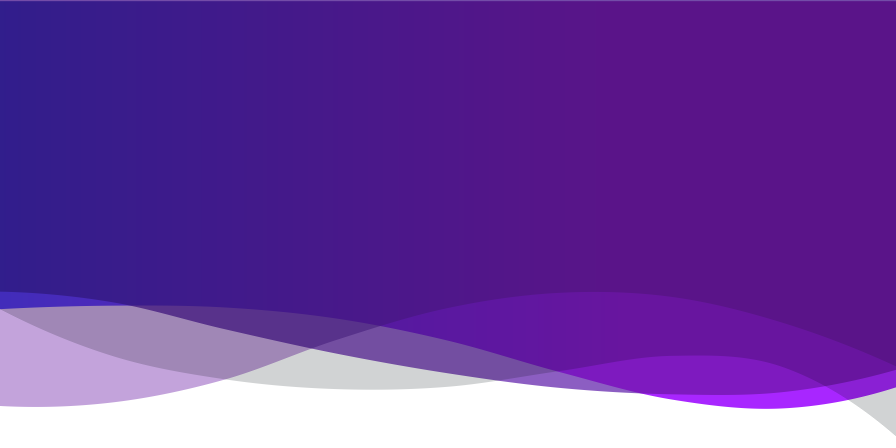
Reproduce this background procedurally as a Shadertoy shader.

```glsl
// A blue-to-violet backdrop that ends in overlapping translucent waves on white.
// Each wave fills the area above a smooth cubic curve through evenly spaced
// heights; the overlaps come from multiplying the tints of the layers.

const int KNOTS = 9;

// Wave heights from left to right, as fractions of the canvas height.
const float RIBBON[KNOTS] = float[](.349, .3255, .2656, .2109, .1667, .1341, .1198, .125, .1745);
const float BODY[KNOTS]   = float[](.3099, .3177, .3138, .2891, .2396, .1693, .1081, .0885, .1354);
const float HILL[KNOTS]   = float[](.0938, .1016, .1523, .2409, .3125, .3464, .3372, .2786, .1823);
const float SHADE[KNOTS]  = float[](.3099, .2057, .1536, .1315, .1367, .1719, .2057, .1797, .026);

// Body gradient, before the other layers darken it.
const vec3 BODY_LEFT  = vec3(.36, .22, 1.02);
const vec3 BODY_RIGHT = vec3(.66, .15, 1.0);
const float GRADIENT_END = .69;

// Tints over the white page, and weaker tints over the body.
const vec3 SHADE_TINT       = vec3(.82, .828, .832);
const vec3 RIBBON_ON_PAGE   = vec3(.55, .37, .76);
const vec3 RIBBON_ON_BODY   = vec3(.75, .67, .75);
const vec3 HILL_ON_PAGE     = vec3(.765, .64, .86);
const vec3 HILL_ON_BODY     = vec3(.87, .95, .86);

const vec3 RIM_COLOR = vec3(.45, .30, .66);
const float RIM_HEIGHT = .0026;

// Knot lookup, continued quadratically by one knot past either end.
float knot(float h[KNOTS], int i) {
    if (i < 0) return 3.0 * (h[0] - h[1]) + h[2];
    if (i >= KNOTS) return 3.0 * (h[KNOTS - 1] - h[KNOTS - 2]) + h[KNOTS - 3];
    return h[i];
}

// Catmull-Rom curve through the knots, x from 0 to 1.
float curve(float h[KNOTS], float x) {
    float s = clamp(x, 0.0, 1.0) * float(KNOTS - 1);
    int i = min(int(s), KNOTS - 2);
    float t = s - float(i);
    float a = knot(h, i - 1), b = knot(h, i);
    float c = knot(h, i + 1), d = knot(h, i + 2);
    return b + .5 * t * (c - a + t * (2.0 * a - 5.0 * b + 4.0 * c - d
                     + t * (3.0 * (b - c) + d - a)));
}

// Smooth coverage of the area above a height.
float above(float y, float height) {
    return clamp((y - height) * iResolution.y + .5, 0.0, 1.0);
}

// Multiplying tint of a layer at partial coverage.
vec3 tint(vec3 color, float coverage) {
    return mix(vec3(1.0), color, coverage);
}

void mainImage(out vec4 fragColor, in vec2 fragCoord) {
    vec2 uv = fragCoord / iResolution.xy;

    float ribbon = above(uv.y, curve(RIBBON, uv.x));
    float body   = above(uv.y, curve(BODY, uv.x));
    float hill   = above(uv.y, curve(HILL, uv.x));
    float shade  = above(uv.y, curve(SHADE, uv.x));

    // Layers over the page
    vec3 page = tint(RIBBON_ON_PAGE, ribbon) * tint(HILL_ON_PAGE, hill);

    // Layers over the gradient body
    vec3 gradient = mix(BODY_LEFT, BODY_RIGHT, clamp(uv.x / GRADIENT_END, 0.0, 1.0));
    vec3 bodyColor = gradient * tint(RIBBON_ON_BODY, ribbon) * tint(HILL_ON_BODY, hill);

    vec3 color = mix(page, bodyColor, body) * tint(SHADE_TINT, shade);

    // Thin pale rim along the top
    color = mix(color, RIM_COLOR, above(uv.y, 1.0 - RIM_HEIGHT));

    fragColor = vec4(clamp(color, 0.0, 1.0), 1.0);
}
```
